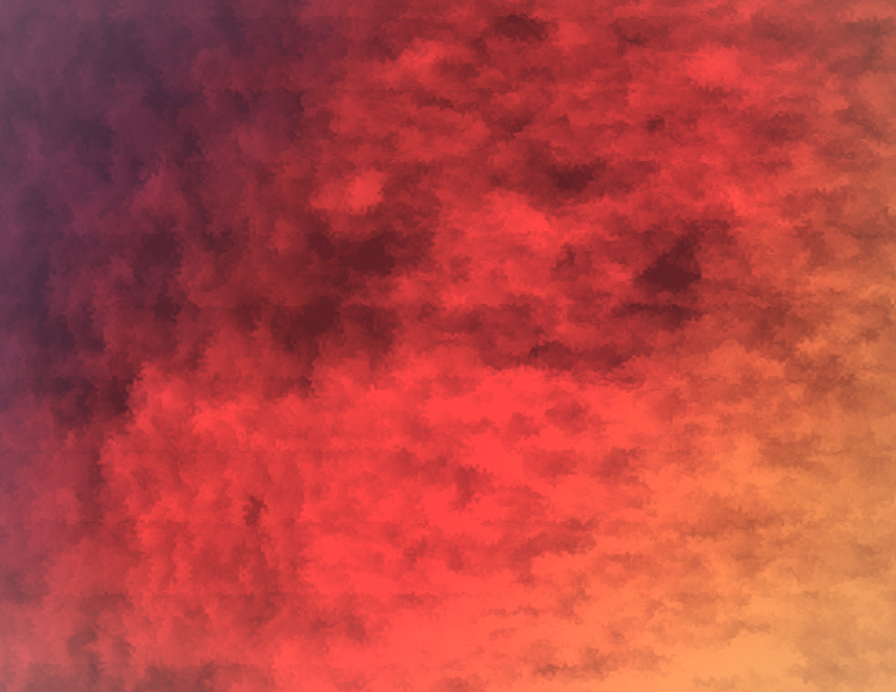
Write a WebGL 2 fragment shader that draws this texture.

```glsl
#version 300 es
precision highp float;
// A glowing dusk haze seen through rippled glass: plum shade at upper left,
// red in the middle, orange at lower right. A light field of soft pools and
// mottled fractal noise blends shadow and lit colours along a warm diagonal.

uniform vec2 u_resolution;
out vec4 outColor;

const vec3 PLUM_SHADE  = vec3(0.28, 0.15, 0.23);
const vec3 PLUM_LIT    = vec3(0.56, 0.22, 0.34);
const vec3 RED_SHADE   = vec3(0.40, 0.13, 0.15);
const vec3 RED_LIT     = vec3(1.00, 0.275, 0.27);
const vec3 AMBER_SHADE = vec3(0.62, 0.31, 0.20);
const vec3 AMBER_LIT   = vec3(0.99, 0.60, 0.33);
const vec3 HAZE_LEFT   = vec3(0.53, 0.44, 0.50);
const vec3 HAZE_RIGHT  = vec3(0.74, 0.54, 0.42);

const float HORIZON      = 0.455;
const float BAND_HEIGHT  = 0.104;
const float BAND_SHIFT   = 0.039;
const float BAND_DEPTH   = 0.10;
const float CLOUD_DEPTH  = 1.0;
const float MOTTLE_DEPTH = 0.30;
const float WARP_AMOUNT  = 0.05;
const float GRAIN_SCALE  = 190.0;
const float GRAIN_JITTER = 0.011;
const float GRAIN_DEPTH  = 0.07;
const float HAZE_AMOUNT  = 0.42;

float hash(vec2 p) {
  vec3 q = fract(vec3(p.xyx) * 0.1031);
  q += dot(q, q.yzx + 33.33);
  return fract((q.x + q.y) * q.z);
}

float noise(vec2 p) {
  vec2 i = floor(p), f = fract(p);
  f = f * f * (3.0 - 2.0 * f);
  return mix(mix(hash(i), hash(i + vec2(1, 0)), f.x),
             mix(hash(i + vec2(0, 1)), hash(i + vec2(1, 1)), f.x), f.y);
}

// Fractal noise centred on zero
float fbm(vec2 p) {
  float sum = 0.0, amp = 0.45;
  for (int i = 0; i < 5; i++) {
    sum += amp * (noise(p) - 0.5);
    p = mat2(1.92, 0.42, -0.42, 1.92) * p + 17.3;
    amp *= 0.62;
  }
  return sum;
}

vec2 noise2(vec2 p) {
  return vec2(noise(p), noise(p + 71.7)) - 0.5;
}

// Soft elliptical pool of light or shade
float pool(vec2 p, vec2 centre, vec2 radius) {
  vec2 d = (p - centre) / radius;
  return exp(-dot(d, d));
}

// Broad light: dim above the horizon, bright below it
float broadLight(vec2 p) {
  float above = mix(0.22, 0.46, smoothstep(0.20, 0.65, p.x));
  float below = mix(0.56, 0.93, smoothstep(0.12, 0.46, p.x + 0.2 * (p.y - 0.3)));
  below -= 0.24 * smoothstep(0.62, 0.92, p.x) * smoothstep(0.05, 0.35, p.y);
  float edge = HORIZON - 0.09 * (1.0 - smoothstep(0.10, 0.20, p.x));
  return mix(below, above, smoothstep(edge - 0.04, edge + 0.05, p.y));
}

// Local pools that brighten or darken the field
float pools(vec2 p) {
  float lit = 0.38 * pool(p, vec2(0.56, 0.63), vec2(0.10, 0.08))
            + 0.48 * pool(p, vec2(0.39, 0.72), vec2(0.035, 0.04))
            + 0.35 * pool(p, vec2(0.40, 0.83), vec2(0.05, 0.03))
            + 0.34 * pool(p, vec2(0.48, 0.92), vec2(0.03, 0.035))
            + 0.34 * pool(p, vec2(0.83, 0.72), vec2(0.09, 0.045))
            + 0.16 * pool(p, vec2(0.80, 0.91), vec2(0.11, 0.07))
            + 0.22 * pool(p, vec2(0.15, 0.69), vec2(0.08, 0.09))
            + 0.20 * pool(p, vec2(0.22, 0.51), vec2(0.09, 0.05));
  float dim = 0.26 * pool(p, vec2(0.41, 0.62), vec2(0.06, 0.07))
            + 0.15 * pool(p, vec2(0.33, 0.52), vec2(0.05, 0.05))
            + 0.22 * pool(p, vec2(0.75, 0.61), vec2(0.06, 0.06))
            + 0.14 * pool(p, vec2(0.63, 0.75), vec2(0.12, 0.05))
            + 0.45 * pool(p, vec2(0.625, 0.63), vec2(0.015, 0.012))
            + 0.22 * pool(p, vec2(0.89, 0.32), vec2(0.05, 0.05))
            + 0.45 * pool(p, vec2(0.275, 0.26), vec2(0.018, 0.02))
            + 0.35 * pool(p, vec2(0.10, 0.01), vec2(0.06, 0.04));
  return lit - dim;
}

void main() {
  vec2 uv = gl_FragCoord.xy / u_resolution;
  vec2 aspect = vec2(u_resolution.x / u_resolution.y, 1.0);

  // Rippled glass: fine jitter, then a broader cloud warp
  vec2 grain = noise2(uv * aspect * GRAIN_SCALE);
  vec2 p = uv + GRAIN_JITTER * grain;
  vec2 q = p * aspect;
  vec2 warp = noise2(q * 17.0) + 0.7 * noise2(q * 41.0 + 9.0);
  vec2 bent = p + WARP_AMOUNT * warp * vec2(1.0, 0.75);

  // Mottled clouds: upright at left, level at right
  vec2 c = q + 0.02 * warp;
  float level = smoothstep(0.15, 0.6, p.x);
  vec2 stretch = vec2(0.75, 1.35);
  float cloud = mix(fbm(c * stretch.yx * 16.0 + 3.0), fbm(c * stretch * 18.0 + 41.0), level);
  float mottle = mix(noise(c * stretch.yx * 48.0), noise(c * stretch * 52.0), level) - 0.5;
  float band = fract((p.y - BAND_SHIFT) / BAND_HEIGHT + 0.02 * warp.x) - 0.5;

  float light = broadLight(bent) + pools(bent) + CLOUD_DEPTH * cloud;
  light += MOTTLE_DEPTH * mottle + GRAIN_DEPTH * grain.x - BAND_DEPTH * band;
  light = clamp(light, 0.0, 1.0);

  // Diagonal shift from plum through red to amber
  float cool = 1.0 - smoothstep(0.05, 0.44, bent.x + 0.5 * (0.75 - bent.y));
  float warm = smoothstep(0.62, 1.17, p.x + 0.55 * (0.5 - p.y) + 0.12 * cloud);
  vec3 shade = mix(mix(RED_SHADE, PLUM_SHADE, cool), AMBER_SHADE, warm);
  vec3 lit = mix(mix(RED_LIT, PLUM_LIT, cool), AMBER_LIT, warm);
  vec3 color = mix(shade, lit, light);

  // Pale haze towards the rim and a faint lift along the bottom
  float rim = smoothstep(0.40, 0.76, length((uv - 0.5) * vec2(1.1, 0.9)));
  color = mix(color, mix(HAZE_LEFT, HAZE_RIGHT, uv.x), HAZE_AMOUNT * rim);
  color += vec3(0.04, 0.06, 0.04) * (1.0 - smoothstep(0.0, 0.25, uv.y));
  outColor = vec4(color, 1.0);
}
```
